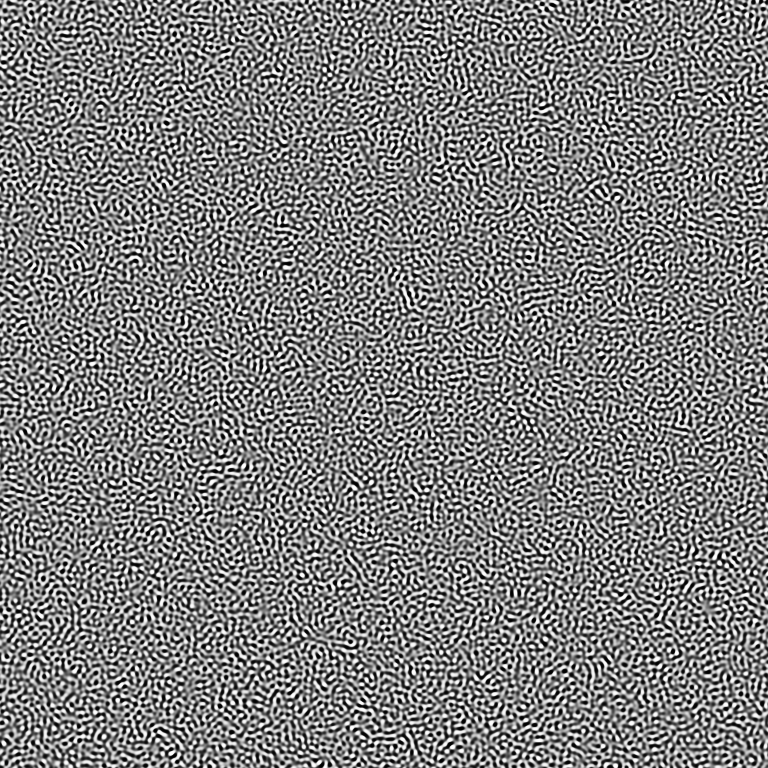
Write a Shadertoy shader that draws this pattern.

```glsl
// Draws a fine, directionless grey labyrinth of short worms and dots.

#define WAVES_PER_CANVAS 110.0  // light-dark cycles along the canvas height
#define PACKETS_PER_CELL 3      // overlapping ripples seeded in each cell
#define PACKET_RADIUS 2.0       // reach of a ripple, in wavelengths (at most 2)
#define TONE_DARK 0.0
#define TONE_LIGHT 1.0

const float TAU = 6.2831853;

// Integer hash: four independent values in 0..1.
vec4 hash4(ivec4 seed) {
    uvec4 v = uvec4(seed) * 1664525u + 1013904223u;
    v += v.yzxy * v.wxyz;
    v ^= v >> 16u;
    v += v.yzxy * v.wxyz;
    return vec4(v >> 8u) / 16777216.0;
}

// Band-limited gradient noise: scattered ripples with random directions.
// Dividing by the local spread gives unit variance everywhere.
float rippleNoise(vec2 p) {
    ivec2 cell = ivec2(floor(p));
    float total = 0.0;
    float power = 0.0;
    for (int y = -2; y <= 2; y++)
    for (int x = -2; x <= 2; x++)
    for (int k = 0; k < PACKETS_PER_CELL; k++) {
        ivec2 neighbor = cell + ivec2(x, y);
        vec4 rnd = hash4(ivec4(neighbor, k, 17));
        vec2 offset = p - vec2(neighbor) - rnd.xy;

        // Smooth window that reaches zero at the packet radius
        float window = max(0.0, 1.0 - dot(offset, offset) / (PACKET_RADIUS * PACKET_RADIUS));
        window *= window * window;

        float angle = TAU * rnd.z;
        vec2 gradient = vec2(cos(angle), sin(angle));
        total += window * sin(TAU * (dot(gradient, offset) + rnd.w));
        power += 0.5 * window * window;
    }
    return total * inversesqrt(max(power, 1e-5));
}

// Normal distribution to even shares of every tone in 0..1.
float equalizeTones(float x) {
    return 0.5 + 0.5 * tanh(0.798 * (x + 0.0447 * x * x * x));
}

void mainImage(out vec4 fragColor, in vec2 fragCoord) {
    vec2 p = fragCoord / iResolution.y * WAVES_PER_CANVAS;
    float tone = equalizeTones(rippleNoise(p));

    // Fade to mid grey where the grain is too fine for the pixel grid
    float pixelsPerWave = iResolution.y / WAVES_PER_CANVAS;
    tone = mix(0.5, tone, smoothstep(1.0, 2.5, pixelsPerWave));

    fragColor = vec4(vec3(mix(TONE_DARK, TONE_LIGHT, tone)), 1.0);
}
```
